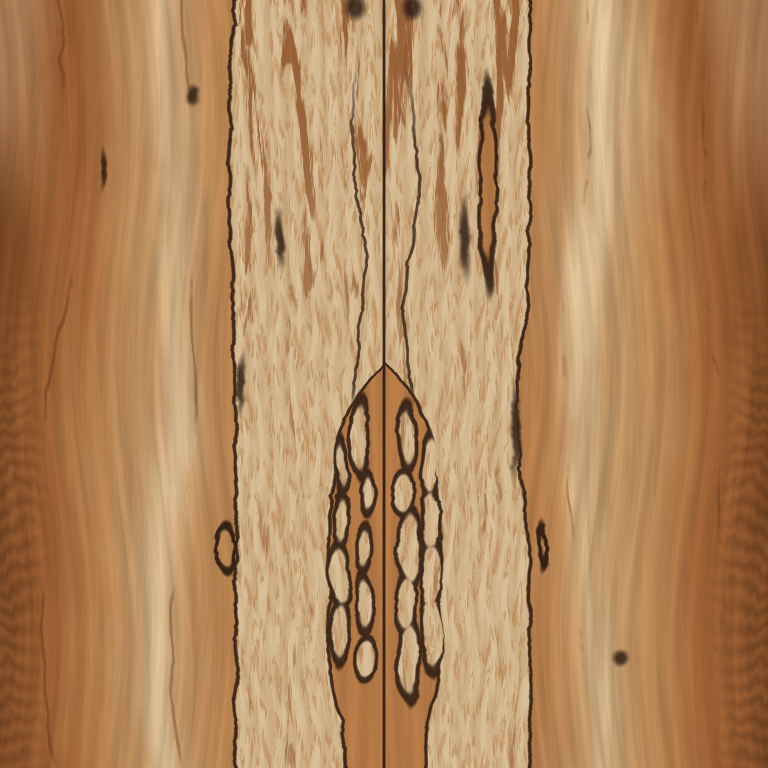
A three.js fragment shader for this texture:

```glsl
// Bookmatched spalted maple: pale centre, orange heart wedge, dark curly outer edges.
varying vec2 vUv;

const vec3 CREAM = vec3(0.85, 0.75, 0.60);
const vec3 SAND = vec3(0.74, 0.59, 0.41);
const vec3 HONEY = vec3(0.70, 0.47, 0.27);
const vec3 RUST = vec3(0.56, 0.33, 0.17);
const vec3 UMBER = vec3(0.40, 0.23, 0.11);
const vec3 INK = vec3(0.15, 0.09, 0.06);

vec2 hash2(vec2 p) {
  vec2 k = vec2(dot(p, vec2(127.1, 311.7)), dot(p, vec2(269.5, 183.3)));
  return fract(sin(k) * 43758.55);
}

// Warped, turned sine octaves, roughly -1 to 1
float layeredSines(vec2 p) {
  float sum = 0.0, amp = 0.5;
  for (int i = 0; i < 5; i++) {
    p += 0.7 * sin(p.yx * 1.1 + float(i));
    sum += amp * sin(p.x + sin(p.y));
    amp *= 0.62;
    p = mat2(0.8, 0.6, -0.6, 0.8) * p * 1.8 + 3.1;
  }
  return sum;
}

// Distance to the nearest scattered cell point
float cellular(vec2 p) {
  vec2 cell = floor(p);
  float nearest = 2.0;
  for (int y = -1; y <= 1; y++)
    for (int x = -1; x <= 1; x++) {
      vec2 c = cell + vec2(float(x), float(y));
      nearest = min(nearest, length(c + hash2(c) - p));
    }
  return nearest;
}

float ellipse(vec2 p, vec2 halfSize) {
  return (length(p / halfSize) - 1.0) * halfSize.x;
}

float stroke(float d, float width) {
  return 1.0 - smoothstep(width * 0.3, width, abs(d));
}

float streak(vec2 p, vec2 centre, vec2 halfSize) {
  return 1.0 - smoothstep(0.3, 1.0, length((p - centre) / halfSize));
}

float band(float x, float centre, float width) {
  float t = (x - centre) / width;
  return exp(-t * t);
}

// Pale pockets scattered down the heart wedge
float pockets(vec2 p, float side) {
  float d = 1.0;
  for (int i = 0; i < 9; i++) {
    float f = float(i);
    vec2 r = hash2(vec2(f + 2.0, side + 5.0));
    vec2 c = vec2(0.028 + 0.03 * mod(f, 2.0) + 0.01 * (r.x - 0.5), 0.43 - 0.036 * f);
    d = min(d, ellipse(p - c, vec2(0.008 + 0.007 * r.y, 0.026 + 0.03 * r.x)));
  }
  return d;
}

vec3 outerWood(vec2 p, vec2 grainPos, float right) {
  float y = p.y;
  float s = p.x + 0.012 * layeredSines(vec2(grainPos.x * 9.0, y * 7.0));
  float fibre = layeredSines(vec2(grainPos.x * 210.0 + 2.0 * sin(y * 9.0), y * 9.0));
  float broad = layeredSines(vec2(grainPos.x * 70.0, y * 5.0));
  vec3 col = mix(HONEY, SAND, band(s, 0.29, 0.085) * 0.75);
  float creamAt = mix(0.275 + 0.02 * band(y, 0.1, 0.2), 0.25 + 0.04 * band(y, 1.0, 0.4) + 0.035 * band(y, 0.05, 0.2), right);
  float creamWide = 0.025 + 0.025 * right * smoothstep(0.5, 1.0, y);
  col = mix(col, CREAM, band(s, creamAt, creamWide) * (0.65 + 0.3 * broad));
  col = mix(col, RUST, smoothstep(0.35, 0.45, s + 0.02 * broad) * 0.8);
  col = mix(col, RUST, 0.65 * band(s, 0.4, 0.035) * smoothstep(0.55, 0.85, y));
  col = mix(col, UMBER, smoothstep(0.43, 0.52, s + 0.02 * broad) * 0.75);
  float corner = smoothstep(0.41, 0.46, s) * smoothstep(0.68, 0.92, y);
  col = mix(col, vec3(0.67, 0.49, 0.34), corner * 0.85);
  // Curly figure across the outer grain
  float curl = sin(y * 260.0 + 5.0 * layeredSines(vec2(p.x * 40.0, y * 12.0)));
  col *= 1.0 + 0.08 * curl * smoothstep(0.42, 0.48, s) * (1.0 - smoothstep(0.4, 0.7, y));
  col *= 1.0 + 0.07 * fibre + 0.045 * broad;
  // Thin growth lines
  float vein = stroke(s - creamAt + 0.022, 0.003) * 0.4 + stroke(s - 0.425 - 0.015 * sin(y * 6.0), 0.003) * 0.5;
  return mix(col, UMBER, vein * smoothstep(-0.3, 0.4, layeredSines(vec2(right * 4.0, y * 14.0))));
}

vec3 paleWood(vec2 p, vec2 grainPos) {
  float fibre = layeredSines(grainPos * vec2(260.0, 32.0));
  float stain = layeredSines(grainPos * vec2(95.0, 13.0) + 4.0);
  float fleck = 1.0 - smoothstep(0.1, 0.38, cellular(grainPos * vec2(95.0, 24.0) + 0.6 * fibre));
  float decay = smoothstep(0.42, 0.95, p.y);
  vec3 col = mix(CREAM, SAND, clamp(0.3 + 0.4 * fibre, 0.0, 1.0));
  col = mix(col, HONEY, fleck * 0.5);
  float rot = smoothstep(0.72 - 0.55 * decay, 1.1 - 0.45 * decay, stain + 0.35 * fibre);
  return mix(col, RUST, rot * (0.45 + 0.4 * decay));
}

void main() {
  float right = step(0.5, vUv.x), side = right * 2.0 - 1.0;
  vec2 p = vec2(abs(vUv.x - 0.5), vUv.y);
  vec2 grainPos = p + vec2(right * 3.0, 0.0);
  float wobble = layeredSines(vec2(grainPos.x * 20.0, p.y * 38.0));
  vec2 q = p + vec2(0.004 * wobble, 0.0);

  // Pale centre against the outer boards
  float edge = q.x - mix(0.192 + 0.008 * band(p.y, 0.8, 0.2), 0.191 - 0.018 * band(p.y, 0.46, 0.12), right);
  vec3 col = mix(paleWood(p, grainPos), outerWood(p, grainPos, right), smoothstep(-0.0015, 0.0015, edge));
  float ink = stroke(edge, 0.0035) * 0.85;

  // Heart wedge with outlined pockets
  float drop = 0.525 - p.y;
  float wedge = q.x - 0.073 * (1.0 - exp(-17.0 * drop)) + 0.022 * smoothstep(0.36, 0.52, drop);
  float heart = max(wedge, -pockets(q, side));
  float sliver = ellipse(q - vec2(0.135, 0.76), vec2(0.011, 0.12)) + (1.0 - right);
  heart = min(heart, sliver);
  vec3 heartCol = HONEY * (1.0 + 0.06 * layeredSines(grainPos * vec2(180.0, 7.0)));
  col = mix(col, heartCol, 1.0 - smoothstep(-0.0015, 0.0015, heart));
  ink = max(ink, stroke(heart, 0.0035) * 0.85);
  float contour = q.x - 0.034 - 0.009 * sin(p.y * 17.0 + right);
  ink = max(ink, stroke(contour, 0.003) * 0.75 * smoothstep(0.46, 0.5, p.y) * (1.0 - smoothstep(0.8, 0.95, p.y)));

  // Dark spalt marks
  vec2 v = vUv + vec2(0.005 * wobble, 0.0);
  float marks = streak(v, vec2(0.365, 0.69), vec2(0.009, 0.05)) + streak(v, vec2(0.605, 0.69), vec2(0.010, 0.07));
  marks += streak(v, vec2(0.672, 0.44), vec2(0.009, 0.08)) + streak(v, vec2(0.312, 0.50), vec2(0.008, 0.05));
  marks += streak(v, vec2(0.248, 0.876), vec2(0.012, 0.018)) + streak(v, vec2(0.808, 0.143), vec2(0.014, 0.014));
  marks += streak(p, vec2(0.037, 0.99), vec2(0.018, 0.022)) + streak(v, vec2(0.135, 0.78), vec2(0.005, 0.035));
  ink = max(ink, 0.8 * min(marks, 1.0));
  float knots = min(ellipse(v - vec2(0.293, 0.286), vec2(0.013, 0.03)), ellipse(v - vec2(0.708, 0.289), vec2(0.005, 0.022)));
  ink = max(ink, stroke(knots, 0.004) * 0.9);

  // Glue seam between the halves
  ink = max(ink, stroke(p.x, 0.0028) * 0.9);
  gl_FragColor = vec4(mix(col, INK, ink), 1.0);
}
```
